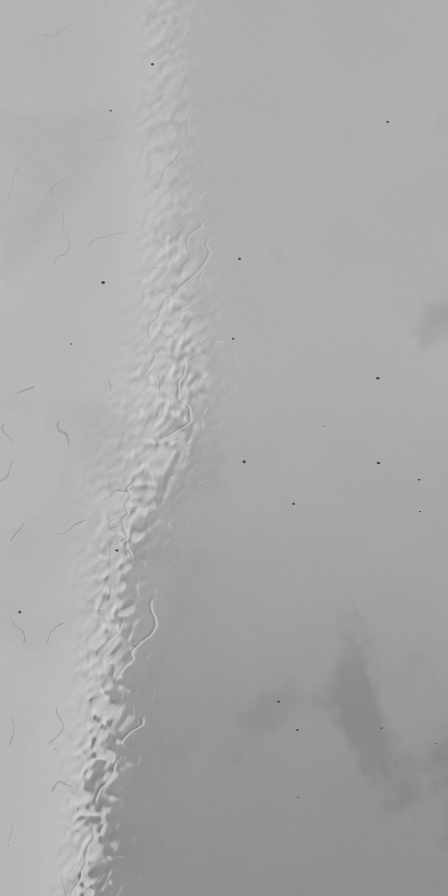
Give the GLSL for this texture, as a Shadertoy shader.

```glsl
const float SHEEN_TONE = 0.715;
const float FLOOR_LOW = 0.562;
const float FLOOR_RISE = 0.122;
const float STAIN_DEPTH = 0.055;
const float RIPPLE_DEPTH = 0.15;
const vec2 RIPPLE_SCALE = vec2(92.0, 58.0);
const float CRACK_WIDTH = 0.0026;
const float SCRATCH_WIDTH = 0.0016;
const float SPECK_GRID = 10.0;
const float SPECK_SHARE = 0.12;
const int CRACKS = 9;

float hash(vec2 p) {
    return fract(sin(dot(p, vec2(127.1, 311.7))) * 43758.5453);
}

float noise(vec2 p) {
    vec2 i = floor(p), f = fract(p);
    f = f * f * (3.0 - 2.0 * f);
    return mix(mix(hash(i), hash(i + vec2(1, 0)), f.x),
               mix(hash(i + vec2(0, 1)), hash(i + vec2(1, 1)), f.x), f.y);
}

float fbm(vec2 p) {
    float sum = 0.0, gain = 0.5;
    for (int i = 0; i < 5; i++) {
        sum += gain * noise(p);
        p = mat2(1.6, 1.2, -1.2, 1.6) * p + 7.3;
        gain *= 0.5;
    }
    return sum;
}

// Right-hand border of the glossy strip at height y
float sheenEdge(float y) {
    return 0.205 + 0.1 * min(y, 1.15) + 0.1 * smoothstep(0.7, 1.1, y)
         - 0.03 * smoothstep(1.2, 1.6, y);
}

float line(float d, float width, float aa) {
    return 1.0 - smoothstep(width - 0.5 * aa, width + 0.5 * aa, d);
}

// Short bent strokes, one at most in each grid cell
float scratches(vec2 p, float scale, float share, float aa) {
    vec2 q = p * scale + 0.5 * vec2(noise(p * 24.0), noise(p * 24.0 + 40.0));
    vec2 cell = floor(q);
    vec2 c = fract(q) - 0.4 - 0.2 * vec2(hash(cell + 3.0), hash(cell + 5.0));
    float angle = 1.05 + 1.7 * (hash(cell + 7.0) - 0.5);
    vec2 dir = vec2(cos(angle), sin(angle));
    float reach = mix(0.12, 0.36, hash(cell + 9.0));
    float d = length(c - dir * clamp(dot(c, dir), -reach, reach)) / scale;
    return line(d, SCRATCH_WIDTH, aa) * step(hash(cell + 11.0), share);
}

// Dark grit
float specks(vec2 p, float aa) {
    vec2 cell = floor(p * SPECK_GRID);
    vec2 c = fract(p * SPECK_GRID) - 0.2 - 0.6 * vec2(hash(cell + 21.0), hash(cell + 23.0));
    c.y *= mix(1.0, 1.7, hash(cell + 25.0));
    float radius = mix(0.001, 0.0042, pow(hash(cell + 27.0), 2.0));
    return line(length(c) / SPECK_GRID, radius, aa) * step(hash(cell + 29.0), SPECK_SHARE);
}

// Long wandering cracks that follow the strip border
float cracks(vec2 p, float aa) {
    float sum = 0.0;
    for (int i = 0; i < CRACKS; i++) {
        float id = float(i);
        float mid = (id + 0.2 + 0.6 * hash(vec2(id, 1.0))) * 1.75 / float(CRACKS);
        float reach = mix(0.07, 0.2, hash(vec2(id, 2.0)));
        float slope = mix(0.1, 0.65, hash(vec2(id, 3.0)));
        float t = p.y - mid;
        float x = sheenEdge(mid) + 0.1 * (hash(vec2(id, 4.0)) - 0.4) + slope * t
                + 0.06 * (noise(vec2(p.y * 15.0, id * 9.0)) - 0.5)
                + 0.016 * (noise(vec2(p.y * 55.0, id * 5.0)) - 0.5);
        float ends = 1.0 - smoothstep(reach * 0.85, reach, abs(t));
        float patchy = smoothstep(0.15, 0.5, noise(vec2(p.y * 22.0, id * 3.0 + 60.0)));
        float d = abs(p.x - x) / sqrt(1.0 + slope * slope);
        sum = max(sum, line(d, CRACK_WIDTH * mix(0.5, 1.0, patchy), aa) * ends * patchy);
    }
    return sum;
}

void mainImage(out vec4 fragColor, in vec2 fragCoord) {
    vec2 p = fragCoord / iResolution.x;
    float aa = 1.5 / iResolution.x;
    float inside = sheenEdge(p.y) - p.x;
    float middle = exp(-pow((p.y - 1.05) / 0.28, 2.0));
    float fade = 1.0 - 0.65 * smoothstep(1.1, 1.7, p.y);

    // Matt floor and cloudy stains
    float tone = FLOOR_LOW + FLOOR_RISE * smoothstep(-0.1, 1.35, p.y);
    float cloud = fbm(p * vec2(4.2, 3.4) + 1.2 * fbm(p * 3.0 + 11.0));
    float stain = smoothstep(0.53, 0.72, cloud) * mix(0.35, 1.0, smoothstep(0.4, 0.7, p.x));

    // Glossy strip with a crumbled border
    vec2 r = mat2(0.94, 0.34, -0.34, 0.94) * p * RIPPLE_SCALE;
    r += 1.5 * noise(p * 30.0);
    float bump = noise(r);
    float crumble = 0.11 * (bump - 0.5) + 0.03 * (noise(p * 20.0) - 0.5);
    float softness = mix(0.02, 0.07, smoothstep(0.6, 1.8, p.y));
    float sheen = smoothstep(-softness, softness, inside + crumble);
    float glow = exp(-pow((inside - 0.06) / 0.09, 2.0));
    tone = mix(tone, SHEEN_TONE - 0.012 * smoothstep(1.2, 2.0, p.y) + 0.022 * glow, sheen);
    tone -= STAIN_DEPTH * stain;
    tone += 0.02 * (fbm(p * 9.0) - 0.48) + 0.012 * (hash(floor(p * 256.0)) - 0.5);

    // Embossed ripples, widest at mid height
    float width = mix(0.05, 0.1, middle);
    float band = exp(-pow((inside - 0.5 * width) / width, 2.0));
    float emboss = bump - noise(r + vec2(0.55, -0.4));
    tone += RIPPLE_DEPTH * emboss * band * fade;

    // Scratches, flecks and cracks
    float left = smoothstep(0.0, 0.08, inside);
    tone -= 0.09 * scratches(p, 9.0, 0.38, aa) * left * fade;
    tone -= 0.06 * scratches(p + 4.0, 21.0, 0.6, aa) * band * fade;
    float fringe = smoothstep(-0.16, -0.02, inside) * (1.0 - left);
    tone += 0.08 * scratches(p + 8.0, 27.0, 0.4, aa) * fringe * fade;
    tone -= 0.06 * cracks(p + vec2(0.005, -0.002), aa) * fade;
    tone = mix(tone, 0.77, 0.8 * cracks(p, aa) * fade);

    tone = mix(tone, 0.2, 0.85 * specks(p, aa));
    fragColor = vec4(vec3(clamp(tone, 0.0, 1.0)), 1.0);
}
```
